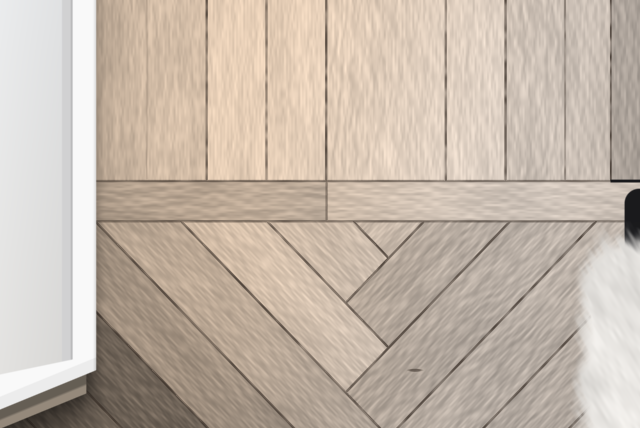
Reproduce this texture procedurally as a WebGL 2 fragment shader.

```glsl
#version 300 es
precision highp float;
// Pale oak floor seen from above: upright boards, a border strip and a herringbone.
// Boards come from repeated cells with stretched noise for grain; a white
// cabinet, a dark box and soft fur are layered over them by distance functions.
uniform vec2 u_resolution;
out vec4 outColor;

const float ASPECT = 1.497;
const float STRIP_TOP = 0.577, STRIP_LOW = 0.483, STRIP_JOINT = 0.764;
const float BOARD_X = 0.3437, BOARD_W = 0.1398;      // upright boards
const float BONE_STEP = 0.2012, BONE_WIDTH = 0.145;  // herringbone
const float BONE_A = 0.4238, BONE_B = 0.992, BONE_SLOPE = 1.04;
const float SEAM = 0.0010;
const vec3 WARM_OAK = vec3(1.0, 0.895, 0.79);
const vec3 GREY_OAK = vec3(1.0, 0.945, 0.895);
const vec3 SEAM_COLOR = vec3(0.23, 0.19, 0.16);
const vec3 UNDERSIDE = vec3(0.53, 0.49, 0.44);
const vec3 BOX_COLOR = vec3(0.10, 0.10, 0.11);
const float BOARD_TONE[10] = float[](0.82, 0.84, 0.89, 0.875, 0.86, 0.87, 0.875, 0.81, 0.80, 0.68);
const float BOARD_SEAM[10] = float[](0.18, 0.85, 0.65, 0.85, 0.0, 0.75, 0.9, 0.5, 0.9, 0.0);
const float LEFT_TONE[5] = float[](0.52, 0.69, 0.77, 0.85, 0.82);
const float RIGHT_TONE[6] = float[](0.79, 0.725, 0.72, 0.735, 0.72, 0.70);

float hash(vec2 p) { return fract(sin(dot(p, vec2(127.1, 311.7))) * 43758.5453); }

float noise(vec2 p) {
  vec2 i = floor(p), f = fract(p);
  f = f * f * (3.0 - 2.0 * f);
  return mix(mix(hash(i), hash(i + vec2(1, 0)), f.x),
             mix(hash(i + vec2(0, 1)), hash(i + vec2(1, 1)), f.x), f.y);
}

float pixel() { return 1.0 / u_resolution.y; }
float inside(float d) { return smoothstep(-pixel(), pixel(), d); }
float line(float d, float w) { return 1.0 - smoothstep(w, w + 1.5 * pixel(), abs(d)); }

// Wood grain; q.x runs along the board, q.y across it.
float grain(vec2 q, float seed, float figure) {
  q += seed * vec2(3.7, 5.3);
  float warp = noise(q * vec2(5.0, 13.0)) + 0.25 * noise(q * vec2(25.0, 50.0));
  float rings = sin(q.y * 260.0 + warp * 17.0);
  float fibre = noise(q * vec2(16.0, 150.0)) - 0.5;
  float pores = noise(q * vec2(50.0, 240.0)) - 0.5;
  float blotch = noise(q * vec2(7.0, 18.0)) - 0.5;
  return 0.065 * fibre + 0.085 * pores + 0.05 * blotch + 0.018 * figure * rings;
}

vec3 floorColor(vec2 p) {
  float tone, seam, wood;
  if (p.y > STRIP_TOP) {
    // Upright boards; the last cell is narrower.
    float u = (p.x - BOARD_X) / BOARD_W;
    if (u > 7.0) u = 7.0 + (u - 7.0) / 0.76;
    int cell = clamp(int(floor(u)) + 1, 0, 9);
    int edge = clamp(int(round(u)), 0, 9);
    tone = BOARD_TONE[cell];
    wood = grain(p.yx, float(cell == 5 ? 4 : cell), cell == 4 || cell == 7 ? 1.5 : 0.7);
    seam = line((u - float(edge)) * BOARD_W, SEAM) * BOARD_SEAM[edge];
    seam *= 0.45 + 0.7 * noise(vec2(p.y * 60.0, float(edge)));
  } else if (p.y > STRIP_LOW) {
    float side = step(STRIP_JOINT, p.x);
    tone = mix(0.735, 0.815, side);
    wood = grain(p, 11.0 + side, 1.3 - 0.6 * side);
    seam = 0.5 * line(p.x - STRIP_JOINT, SEAM);
  } else {
    // Herringbone: the sum of the cell indices picks the board direction.
    float drop = (STRIP_LOW - p.y) / BONE_SLOPE;
    vec2 ab = vec2(p.x - drop - BONE_A, p.x + drop - BONE_B) / BONE_STEP;
    vec2 cell = floor(ab), f = fract(ab);
    vec2 d = min(f, 1.0 - f) * BONE_WIDTH;
    float total = cell.x + cell.y, end;
    bool rising = total > 0.5;
    vec2 q = (rising ? ab : ab.yx) * BONE_WIDTH;
    if (rising) {
      tone = RIGHT_TONE[clamp(int(cell.y) + 1, 0, 5)] + 0.05 * smoothstep(1.1, 1.45, p.x) * p.y * 2.0;
      end = total < 1.5 ? f.x * BONE_WIDTH : 1.0;
      seam = line(min(d.y, end), SEAM);
    } else {
      tone = LEFT_TONE[clamp(int(cell.x) + 3, 0, 4)] - 0.05 * smoothstep(0.3, 0.0, p.y);
      end = total > -0.5 ? (1.0 - f.y) * BONE_WIDTH : 1.0;
      seam = line(min(d.x, end), SEAM);
    }
    wood = grain(q, 20.0 + (rising ? cell.y : cell.x + 9.0), rising ? 1.7 : 0.7);
    seam *= 0.4 + 0.6 * noise(q * 45.0);
    seam = max(seam, 0.7 * (1.0 - smoothstep(0.4, 1.0, length((p - vec2(0.971, 0.135)) / vec2(0.022, 0.005)))));
  }
  float border = min(abs(p.y - STRIP_TOP), abs(p.y - STRIP_LOW));
  seam = max(seam, line(border, SEAM) * (0.4 + 0.4 * noise(p * vec2(30.0, 1.0))));
  // Daylight centred on the upper boards, shade beside the cabinet.
  float light = 0.98 + 0.06 * exp(-4.0 * dot(p - vec2(0.85, 0.85), p - vec2(0.85, 0.85)));
  light *= 1.0 - 0.13 * exp(-max(p.x - 0.225, 0.0) * 16.0);
  vec3 tint = mix(WARM_OAK, GREY_OAK, smoothstep(0.45, 1.3, p.x + 0.25 * (0.5 - p.y)));
  return mix((tone + wood) * tint * light, SEAM_COLOR, seam * 0.85);
}

vec3 addCabinet(vec3 col, vec2 p) {
  float rim = 0.043 + 0.409 * p.x, sill = 0.125 + 0.207 * p.x;
  float shade = smoothstep(-0.15, 0.0, p.y - rim) * (1.0 - smoothstep(0.17, 0.25, p.x));
  col *= 1.0 - 0.6 * shade;
  float under = inside(p.y - rim + 0.045) * inside(0.202 - p.x);
  float ledge = 0.75 + 0.35 * smoothstep(-0.02, -0.028, p.y - rim);
  col = mix(col, UNDERSIDE * ledge, under);
  vec3 frame = vec3(0.975) - 0.09 * smoothstep(0.216, 0.224, p.x);
  frame -= 0.05 * inside(rim + 0.03 - p.y);
  vec3 panel = mix(vec3(0.865, 0.86, 0.85), vec3(0.90, 0.905, 0.91), p.y) + 0.02 * (0.07 - p.x) / 0.07;
  panel = mix(panel, vec3(0.82, 0.82, 0.825), inside(p.x - 0.145));
  panel -= 0.09 * line(p.x - 0.168, 0.001);
  frame = mix(frame, panel, inside(p.y - sill) * inside(0.170 - p.x));
  return mix(col, frame, inside(p.y - rim) * inside(0.225 - p.x));
}

vec3 addBoxAndFur(vec3 col, vec2 p) {
  col = mix(col, BOX_COLOR, line(p.y - STRIP_TOP, 0.0015) * inside(p.x - 1.428));
  vec2 corner = max(vec2(1.495, 0.525) * vec2(1, -1) + vec2(-p.x, p.y), 0.0);
  col = mix(col, BOX_COLOR, inside(0.034 - length(corner)) * inside(p.y - 0.36));
  // Fur: soft squarish oval, its rim broken up by slanted strands.
  vec2 strand = vec2(p.x + 0.6 * p.y, p.y - 0.5 * p.x);
  float tuft = noise(strand * vec2(28.0, 12.0)), hair = noise(strand * vec2(110.0, 28.0));
  vec2 e = abs(p - vec2(1.53, 0.17)) / vec2(0.18, 0.28);
  float reach = sqrt(sqrt(dot(e * e, e * e))) + 0.16 * (tuft - 0.5) + 0.10 * (hair - 0.5);
  float cover = 1.0 - smoothstep(0.84, 1.10, reach);
  vec3 fur = vec3(0.90, 0.89, 0.875) + 0.10 * (tuft - 0.5) + 0.06 * (hair - 0.5);
  return mix(col, fur, cover);
}

void main() {
  vec2 p = gl_FragCoord.xy / u_resolution * vec2(ASPECT, 1.0);
  vec3 col = addBoxAndFur(addCabinet(floorColor(p), p), p);
  outColor = vec4(clamp(col, 0.0, 1.0), 1.0);
}
```
